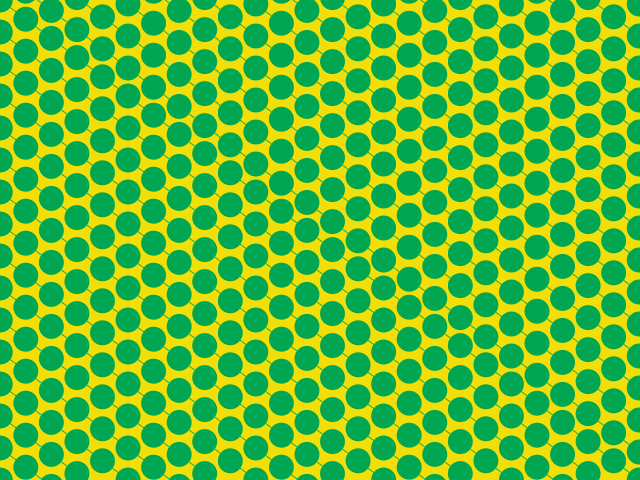
This pattern is drawn by a Shadertoy shader. Its source:

```glsl
// Green dots strung on thin diagonal threads over yellow, with one tighter gap along the main diagonal.

// Lengths are fractions of the canvas height.
const float COLUMN_PITCH = 0.05325;
const float COLUMN_START = 0.0005;
const float ROW_PITCH    = 1.0 / 15.0;
const float COLUMN_DROP  = 0.04;      // each column sits this much lower than the last
const float SEAM_GAP     = 0.0583;    // narrower row gap just above the main diagonal
const float DOT_RADIUS   = 0.02595;
const float THREAD_WIDTH = 0.0018;

const vec3 GREEN  = vec3(0.00, 0.65, 0.32);
const vec3 YELLOW = vec3(0.95, 0.87, 0.03);

// Vertical distance to the nearest row, measured from the main diagonal.
float rowDistance(float drop) {
    float rowBelow = ROW_PITCH * max(0.0, round(drop / ROW_PITCH));
    float rowAbove = -SEAM_GAP - ROW_PITCH * max(0.0, round((-SEAM_GAP - drop) / ROW_PITCH));
    return min(abs(drop - rowBelow), abs(drop - rowAbove));
}

float dotDistance(vec2 p) {
    float column = round(p.x / COLUMN_PITCH);
    float dx = p.x - column * COLUMN_PITCH;
    float dy = rowDistance(p.y - column * COLUMN_DROP);
    return length(vec2(dx, dy)) - DOT_RADIUS;
}

float threadDistance(vec2 p) {
    float slope = COLUMN_DROP / COLUMN_PITCH;
    float dy = rowDistance(p.y - slope * p.x);
    return dy * inversesqrt(1.0 + slope * slope) - 0.5 * THREAD_WIDTH;
}

void mainImage(out vec4 fragColor, in vec2 fragCoord) {
    // Origin at the top left, y pointing down
    vec2 p = vec2(fragCoord.x, iResolution.y - fragCoord.y) / iResolution.y;
    p.x -= COLUMN_START;

    // Edge coverage over one pixel
    float d = min(dotDistance(p), threadDistance(p));
    float coverage = clamp(0.5 - d * iResolution.y, 0.0, 1.0);

    fragColor = vec4(mix(YELLOW, GREEN, coverage), 1.0);
}
```
